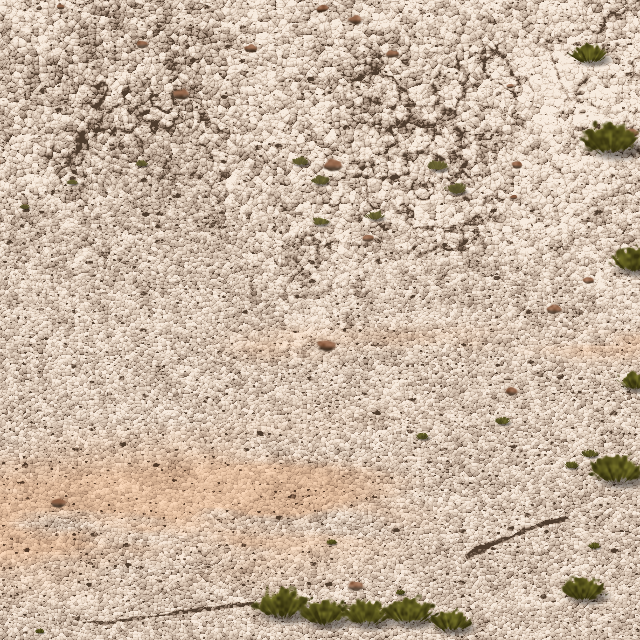
Write a Shadertoy shader that draws this texture.

```glsl
// Pale stony desert slope with gravel, crags, sandy streaks and scattered green shrubs.

const vec3 HIGHLIGHT  = vec3(0.97, 0.92, 0.87);
const vec3 PALE_STONE = vec3(0.89, 0.82, 0.75);
const vec3 MID_STONE  = vec3(0.76, 0.68, 0.61);
const vec3 SHADE      = vec3(0.58, 0.49, 0.42);
const vec3 DARK_EARTH = vec3(0.31, 0.24, 0.18);
const vec3 RUST       = vec3(0.60, 0.42, 0.31);
const vec3 SAND_TINT  = vec3(1.01, 0.92, 0.84);
const vec3 LEAF_DARK  = vec3(0.27, 0.25, 0.07);
const vec3 LEAF_LIGHT = vec3(0.46, 0.45, 0.16);
const vec3 LEAF_DRY   = vec3(0.47, 0.43, 0.28);

const float FINE_CELLS = 175.0;    // gravel grains across the canvas
const float COARSE_CELLS = 92.0;   // rubble across the canvas
const int BIG_SHRUBS = 11;
const int ALL_SHRUBS = 28;

float hash(vec2 p) {
    return fract(sin(dot(p, vec2(127.1, 311.7))) * 43758.5453);
}

vec2 hash2(vec2 p) {
    return vec2(hash(p), hash(p + 37.7));
}

float noise(vec2 p) {
    vec2 i = floor(p), f = fract(p);
    f = f * f * (3.0 - 2.0 * f);
    return mix(mix(hash(i), hash(i + vec2(1, 0)), f.x),
               mix(hash(i + vec2(0, 1)), hash(i + 1.0), f.x), f.y);
}

float fbm(vec2 p) {
    float sum = 0.0, amp = 0.533;
    for (int i = 0; i < 4; i++) {
        sum += amp * noise(p);
        p = mat2(1.6, 1.2, -1.2, 1.6) * p + 5.3;
        amp *= 0.5;
    }
    return sum;
}

// Packed stones lit from above: random tone, slope light and dark gaps, near zero mean.
float pebbles(vec2 p) {
    vec2 cell = floor(p), offset = vec2(0.0);
    float near = 9.0, next = 9.0, tone = 0.0;
    for (int y = -1; y <= 1; y++)
    for (int x = -1; x <= 1; x++) {
        vec2 id = cell + vec2(x, y);
        vec2 d = p - id - hash2(id);
        float dist = length(d);
        if (dist < near) {
            next = near; near = dist; offset = d; tone = hash(id + 11.3);
        } else next = min(next, dist);
    }
    float gap = 1.0 - smoothstep(0.0, 0.28, next - near);
    return tone - 0.35 + 0.7 * dot(offset, vec2(-0.4, 0.9)) - 0.5 * gap;
}

// Sparse flat blobs, one per chosen cell: x is coverage, y is height inside the blob.
vec2 scatter(vec2 p, float cells, float chance) {
    p *= cells;
    vec2 id = floor(p);
    vec2 d = fract(p) - mix(vec2(0.3), vec2(0.7), hash2(id + 3.1));
    d.y = d.y * 1.6 + 0.3 * d.x * (hash(id + 8.2) - 0.5);
    float radius = mix(0.1, 0.25, hash(id + 5.9));
    float r = length(d) / radius + 0.5 * (noise(p * 9.0) - 0.5);
    float present = step(hash(id + 21.4), chance);
    return vec2(present * (1.0 - smoothstep(0.7, 1.15, r)), d.y / radius);
}

// Broken dark fissure along a segment.
float fissure(vec2 p, vec2 a, vec2 b, float width) {
    p.y += 0.018 * (fbm(p * 24.0) - 0.5);
    vec2 ab = b - a;
    float t = clamp(dot(p - a, ab) / dot(ab, ab), 0.0, 1.0);
    float w = width * (0.15 + 1.5 * noise(p * 55.0));
    return 1.0 - smoothstep(0.4 * w, w + 0.001, length(p - a - ab * t));
}

vec3 stoneRamp(float s) {
    vec3 c = mix(DARK_EARTH, SHADE, clamp(s * 3.0, 0.0, 1.0));
    c = mix(c, MID_STONE, clamp(s * 3.0 - 1.0, 0.0, 1.0));
    c = mix(c, PALE_STONE, clamp(s * 3.0 - 2.0, 0.0, 1.0));
    return mix(c, HIGHLIGHT, clamp(s * 3.0 - 3.0, 0.0, 1.0));
}

float bump(float x, float centre, float width) {
    float d = (x - centre) / width;
    return exp(-d * d);
}

vec3 ground(vec2 p) {
    float broad = fbm(p * 5.0 + 2.7);
    float rugged = smoothstep(0.45, 0.75, p.y + 0.4 * (broad - 0.5));

    // Streaks of smooth orange sand
    float drift = fbm(p * vec2(4.0, 16.0) + 9.1);
    float sand = bump(p.y, 0.19 + 0.06 * p.x, 0.085) * (1.0 - smoothstep(0.4, 0.75, p.x));
    sand += 0.7 * bump(p.y, 0.46, 0.022) * smoothstep(0.3, 0.5, p.x);
    sand = clamp(sand * smoothstep(0.28, 0.6, drift) * 1.5, 0.0, 1.0);

    // Gravel and rubble
    vec2 warped = p + 0.006 * vec2(noise(p * 40.0), noise(p * 40.0 + 7.0));
    float s = 0.89 + 0.8 * (broad - 0.5) * rugged + 0.45 * (fbm(p * 32.0) - 0.5);
    s += mix(0.68 - 0.25 * sand, 0.45, rugged) * pebbles(warped * FINE_CELLS * vec2(0.9, 1.1));
    s += mix(0.12, 0.7, rugged) * pebbles(warped * COARSE_CELLS + 13.0);

    // Crags and bright slabs on the upper slope
    float hollow = bump(p.x, 0.62, 0.12) * bump(p.y, 0.87, 0.07);
    float craggy = rugged * clamp(smoothstep(0.5, 0.7, fbm(p * 6.0 + 31.0)) + hollow, 0.0, 1.0);
    float ridge = abs(fbm(p * 27.0 + 4.0) - 0.5);
    s -= 0.8 * craggy * (1.0 - smoothstep(0.0, 0.08, ridge));
    s += 0.3 * bump(p.x, 0.9, 0.12) * bump(p.y, 0.86, 0.09);

    // Dark specks and fissures
    s -= 0.9 * scatter(p, 92.0, 0.28).x;
    s -= 0.8 * scatter(p + 0.37, 38.0, 0.14).x;
    s -= fissure(p, vec2(0.73, 0.135), vec2(0.88, 0.19), 0.006);
    s -= 0.8 * fissure(p, vec2(0.13, 0.025), vec2(0.42, 0.06), 0.003);

    vec3 color = stoneRamp(s) * mix(vec3(1.0), SAND_TINT, sand);
    vec2 rock = scatter(p + 0.11, 17.0, 0.04 + 0.12 * rugged);
    vec3 rockColor = mix(DARK_EARTH, RUST, smoothstep(-0.7, 0.3, rock.y)) + 0.2 * (noise(p * 180.0) - 0.5);
    return mix(color, rockColor, rock.x);
}

// Domed shrubs: large ones along the right and lower edges, small tufts elsewhere.
vec3 addShrubs(vec3 color, vec2 p) {
    for (int i = 0; i < ALL_SHRUBS; i++) {
        float n = float(i);
        vec2 h = hash2(vec2(n, 4.6));
        bool big = i < BIG_SHRUBS;
        vec2 centre = vec2(h.x, 0.75 * h.y);
        if (i < 6) centre = vec2(1.0 - 0.1 * h.x * h.x, 0.08 + 0.17 * n + 0.04 * (h.y - 0.5));
        else if (big) centre = vec2(0.44 + 0.066 * (n - 6.0), 0.015 + 0.04 * h.y);
        float size = big ? mix(0.026, 0.046, h.y) : mix(0.007, 0.02, h.x * h.y);
        vec2 q = (p - centre) / (size * vec2(1.0, 0.6));
        if (dot(q, q) > 6.0) continue;

        float shadow = 1.0 - smoothstep(0.4, 1.1, length((q - vec2(0.25, -0.45)) * vec2(0.9, 1.3)));
        color *= 1.0 - 0.45 * shadow;
        float blade = noise(vec2(atan(q.x, q.y + 1.2) * 14.0, length(q) * 2.5) + n * 7.0);
        float leaf = noise(p * 170.0 + n);
        vec2 dome = vec2(q.x, q.y < 0.0 ? q.y * 1.6 : q.y);
        float r = length(dome) + 0.4 * (leaf - 0.5) + 0.45 * (blade - 0.5);
        float light = clamp(0.4 + 0.35 * q.y + 0.7 * (blade - 0.5) + 0.7 * (leaf - 0.5), 0.0, 1.0);
        vec3 green = mix(LEAF_DARK * 0.8, LEAF_LIGHT, light);
        if (!big) green = mix(green, LEAF_DRY, 0.5 * h.y);
        color = mix(color, green, 1.0 - smoothstep(0.78, 1.08, r));
    }
    return color;
}

void mainImage(out vec4 fragColor, in vec2 fragCoord) {
    vec2 p = fragCoord / iResolution.y;
    fragColor = vec4(clamp(addShrubs(ground(p), p), 0.0, 1.0), 1.0);
}
```
